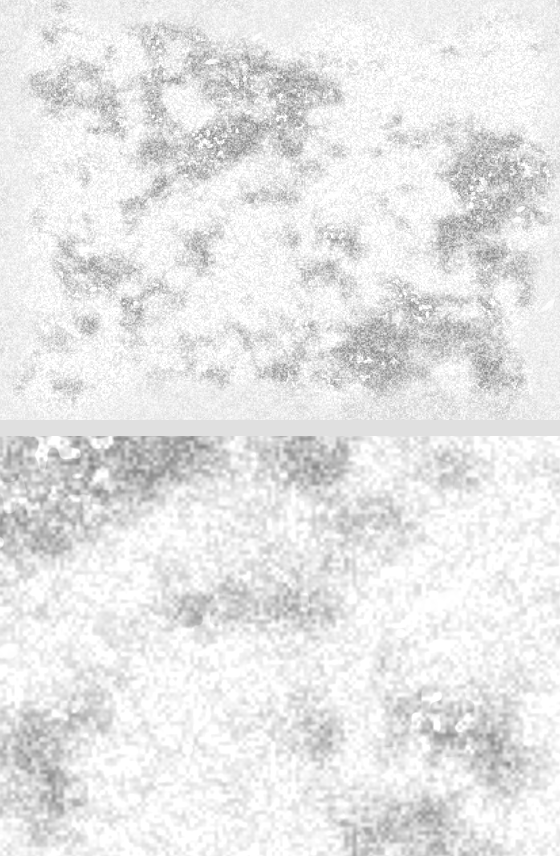
Top, the full canvas; bottom, a detail of the centre.
Write a Shadertoy shader that draws this texture.

```glsl
const float PAPER_SHADE = 0.03;
const float STAIN_SHADE = 0.26;
const float MIST_SHADE = 0.07;
const int CHIP_COUNT = 36;

float hash(vec2 cell) {
    vec3 q = fract(cell.xyx * vec3(0.1031, 0.1030, 0.0973));
    q += dot(q, q.yzx + 33.33);
    return fract((q.x + q.y) * q.z);
}

float valueNoise(vec2 p) {
    vec2 cell = floor(p);
    vec2 f = fract(p);
    f = f * f * (3.0 - 2.0 * f);
    float low = mix(hash(cell), hash(cell + vec2(1, 0)), f.x);
    float high = mix(hash(cell + vec2(0, 1)), hash(cell + vec2(1, 1)), f.x);
    return mix(low, high, f.y);
}

// Layered noise centred on zero
float fbm(vec2 p) {
    const mat2 turn = mat2(0.8, 0.6, -0.6, 0.8);
    float sum = 0.0;
    float weight = 0.5;
    for (int i = 0; i < 5; i++) {
        sum += weight * (valueNoise(p) - 0.5);
        p = turn * p * 2.03 + 17.3;
        weight *= 0.5;
    }
    return sum;
}

float softSpot(vec2 p, vec2 center, vec2 radius) {
    vec2 q = (p - center) / radius;
    return exp(-dot(q, q));
}

// Broad layout of the stained and the bleached regions
float stainZones(vec2 p) {
    float zone = 0.42 * softSpot(p, vec2(0.48, 0.88), vec2(0.19, 0.07));
    zone += 0.48 * softSpot(p, vec2(1.17, 0.63), vec2(0.11, 0.10));
    zone += 0.30 * softSpot(p, vec2(1.20, 0.36), vec2(0.10, 0.20));
    zone += 0.32 * softSpot(p, vec2(0.69, 0.15), vec2(0.12, 0.09));
    zone += 0.28 * softSpot(p, vec2(0.95, 0.24), vec2(0.38, 0.19));
    zone += 0.20 * softSpot(p, vec2(0.60, 0.70), vec2(0.30, 0.12));
    zone -= 0.22 * softSpot(p, vec2(0.12, 0.55), vec2(0.30, 0.22));
    zone -= 0.18 * softSpot(p, vec2(0.26, 0.13), vec2(0.10, 0.14));
    return zone;
}

float stainCover(vec2 p) {
    vec2 warped = p + 0.06 * vec2(fbm(p * 9.0), fbm(p * 9.0 + 40.0));
    float wear = stainZones(warped);
    wear += 1.5 * fbm(warped * vec2(4.5, 6.5) + 3.0);
    wear += 1.5 * fbm(warped * vec2(19.0, 25.0) + 8.0);
    return smoothstep(-0.22, 0.60, wear);
}

// Pale flakes where the stain has crumbled away
float flakes(vec2 p) {
    float clusters = smoothstep(-0.12, 0.16, fbm(p * 14.0 + 60.0));
    float specks = valueNoise(p * 115.0) + 0.6 * fbm(p * 55.0);
    return clusters * smoothstep(0.58, 0.78, specks);
}

// Scattered slanted chips in the surface
float chips(vec2 p, float aspect) {
    float cover = 0.0;
    float wobble = 0.8 * fbm(p * 90.0);
    for (int i = 0; i < CHIP_COUNT; i++) {
        float id = float(i);
        vec2 center = vec2(hash(vec2(id, 1.0)) * aspect, 1.0 - 0.75 * hash(vec2(id, 2.0)));
        float angle = mix(-0.15, 0.75, hash(vec2(id, 3.0)));
        float size = hash(vec2(id, 4.0));
        vec2 radius = vec2(mix(0.004, 0.022, size * size * size), mix(0.003, 0.007, size));
        vec2 offset = p - center;
        float c = cos(angle);
        float s = sin(angle);
        vec2 q = vec2(c * offset.x + s * offset.y, c * offset.y - s * offset.x) / radius;
        cover = max(cover, 1.0 - smoothstep(0.7, 1.15, length(q) + wobble));
    }
    return cover;
}

// Pale haze along the border
float edgeMist(vec2 p, float aspect) {
    vec2 border = min(p, vec2(aspect, 1.0) - p);
    float depth = min(border.x, border.y) + 0.2 * fbm(p * 6.0 + 90.0);
    return 1.0 - smoothstep(0.02, 0.10, depth);
}

float grain(vec2 p) {
    float fine = valueNoise(p * 310.0 + 5.0) - 0.5;
    float coarse = valueNoise(p * 170.0 + 70.0) - 0.5;
    return fine + 0.5 * coarse;
}

void mainImage(out vec4 fragColor, in vec2 fragCoord) {
    vec2 p = fragCoord / iResolution.y;
    float aspect = iResolution.x / iResolution.y;
    float cover = stainCover(p);
    float mist = edgeMist(p, aspect);

    float shade = PAPER_SHADE + STAIN_SHADE * cover;
    shade *= 1.0 - 0.75 * flakes(p) * smoothstep(0.15, 0.6, cover);
    shade = mix(shade, MIST_SHADE, 0.85 * mist);
    shade += grain(p) * mix(0.16, 0.30, cover) * (1.0 - 0.45 * mist);
    shade *= 1.0 - 0.9 * chips(p, aspect);

    fragColor = vec4(vec3(clamp(1.0 - shade, 0.0, 1.0)), 1.0);
}
```
